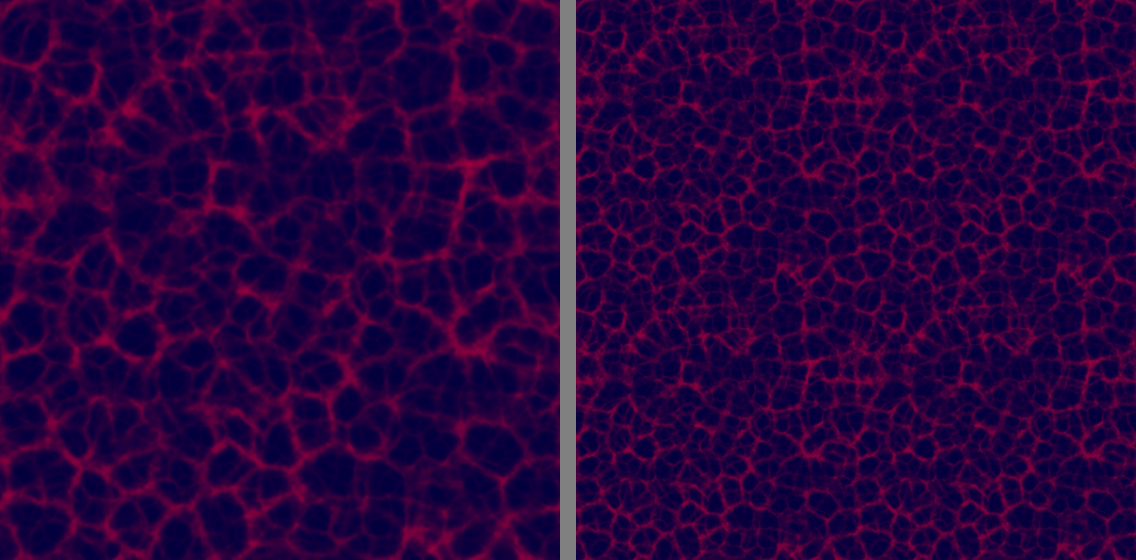
Left: one tile. Right: repeated 2 by 2.
Write a WebGL 1 fragment shader that draws this texture.

```glsl
precision highp float;
// A web of soft crimson filaments around dark rounded voids on deep navy.
// Smooth Voronoi borders at three wrapping scales are summed, bent by
// noise, varied in strength and roughened with a fine fuzz.
uniform vec2 u_resolution;

#define COARSE_CELLS 11.0
#define MEDIUM_CELLS 17.0
#define FINE_CELLS 29.0
#define COARSE_WEIGHT 0.60
#define MEDIUM_WEIGHT 0.37
#define FINE_WEIGHT 0.13
#define SHARPNESS 11.5
#define JITTER 0.92
#define BEND 0.022
#define FUZZ 0.8
#define CONTRAST 1.2
#define GLOW 0.36

const vec3 VOID_COLOR = vec3(0.01, 0.0, 0.24);
const vec3 FILAMENT_TINT = vec3(1.0, 0.0, 0.0);

float hash(vec2 p) {
  return fract(sin(dot(p, vec2(127.1, 311.7))) * 43758.5453);
}

// Value noise that wraps after a whole number of lattice steps.
float noise(vec2 uv, float period, float seed) {
  vec2 p = uv * period;
  vec2 i = floor(p);
  vec2 f = p - i;
  f = f * f * (3.0 - 2.0 * f);
  vec2 a = mod(i, period) + seed;
  vec2 b = mod(i + 1.0, period) + seed;
  return mix(mix(hash(a), hash(vec2(b.x, a.y)), f.x),
             mix(hash(vec2(a.x, b.y)), hash(b), f.x), f.y);
}

// Smooth Voronoi border: 0 inside a cell, 1 on an edge, more at a junction.
float web(vec2 uv, float cells, float seed) {
  vec2 p = uv * cells;
  vec2 home = floor(p);
  float sum = 0.0;
  float sumSquares = 0.0;
  for (int y = -2; y <= 2; y++) {
    for (int x = -2; x <= 2; x++) {
      vec2 cell = home + vec2(float(x), float(y));
      vec2 id = mod(cell, cells) + seed;
      vec2 offset = vec2(hash(id), hash(id + 57.3)) - 0.5;
      float weight = exp(-SHARPNESS * length(cell + 0.5 + JITTER * offset - p));
      sum += weight;
      sumSquares += weight * weight;
    }
  }
  return 2.0 * (1.0 - sumSquares / (sum * sum));
}

// Change of filament brightness along the web.
float strength(vec2 uv, float period, float seed) {
  return mix(0.5, 1.2, smoothstep(0.15, 0.85, noise(uv, period, seed)));
}

void main() {
  vec2 uv = gl_FragCoord.xy / u_resolution;

  // Bend the filaments with a broad and a fine displacement.
  vec2 broad = vec2(noise(uv, 10.0, 3.0), noise(uv, 10.0, 41.0)) - 0.5;
  vec2 fine = vec2(noise(uv, 56.0, 11.0), noise(uv, 56.0, 73.0)) - 0.5;
  vec2 bent = uv + BEND * (broad + 0.3 * fine);

  // Bright main strands, thinner cross strands and a faint inner mesh.
  float density = COARSE_WEIGHT * strength(uv, 13.0, 5.0) * web(bent, COARSE_CELLS, 17.0)
                + MEDIUM_WEIGHT * strength(uv, 17.0, 29.0) * web(bent, MEDIUM_CELLS, 83.0)
                + FINE_WEIGHT * web(bent, FINE_CELLS, 131.0);

  // Fine fuzz scales with density, so the voids stay clean.
  float grain = 0.55 * noise(uv, 75.0, 7.0) + 0.45 * noise(uv, 130.0, 19.0);
  density *= 1.0 + FUZZ * (grain - 0.5);

  // Roll off the brightest knots smoothly.
  float light = GLOW * pow(max(density, 0.0), CONTRAST);
  light -= 0.5 * max(light - 0.42, 0.0);
  gl_FragColor = vec4(VOID_COLOR + FILAMENT_TINT * light, 1.0);
}
```
